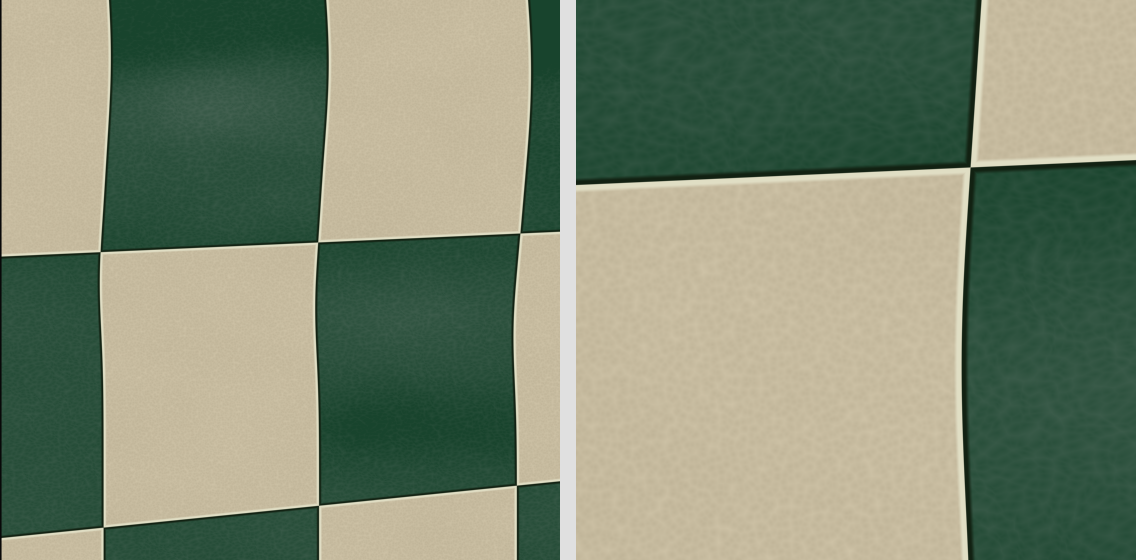
Left, the full canvas; right, a detail of the centre.
Give the GLSL for this pattern, as a WebGL 2 fragment shader.

```glsl
#version 300 es
precision highp float;

#define BEIGE vec3(0.78, 0.735, 0.625)
#define DEEP_GREEN vec3(0.095, 0.265, 0.175)
#define WORN_GREEN vec3(0.285, 0.395, 0.335)
#define PIPING vec3(0.88, 0.87, 0.77)
#define SEAM vec3(0.07, 0.13, 0.07)
#define PIPING_WIDTH 0.0046
#define SEAM_WIDTH 0.0042
#define BORDER_WIDTH 0.0028
#define GRAIN_CELLS vec2(125.0, 185.0)
#define GRAIN_DEPTH 0.30

uniform vec2 u_resolution;
out vec4 fragColor;

float bell(float v, float center, float width) {
    float t = (v - center) / width;
    return exp(-t * t);
}

vec2 hash2(vec2 p) {
    vec3 q = fract(p.xyx * vec3(0.1031, 0.1030, 0.0973));
    q += dot(q, q.yzx + 33.33);
    return fract((q.xx + q.yz) * q.zy);
}

// Distance to the nearest scattered cell point
float cellular(vec2 p) {
    vec2 cell = floor(p);
    float nearest = 4.0;
    for (int j = -1; j <= 1; j++) {
        for (int i = -1; i <= 1; i++) {
            vec2 neighbor = cell + vec2(i, j);
            vec2 offset = neighbor + hash2(neighbor + 64.0) - p;
            nearest = min(nearest, dot(offset, offset));
        }
    }
    return sqrt(nearest);
}

// Layered sines, each octave turned and bent by the last
float mottle(vec2 p) {
    float sum = 0.0;
    float amplitude = 0.5;
    for (int i = 0; i < 5; i++) {
        sum += amplitude * sin(p.x + 1.3 * sin(p.y)) * sin(p.y + 0.7);
        p = mat2(1.5, 1.1, -1.1, 1.5) * p + sum + 2.1;
        amplitude *= 0.62;
    }
    return sum;
}

// Sideways bend of the upright seams
float seamBend(vec2 p) {
    float x2 = p.x * p.x;
    float bulge = (0.0124 + 0.0143 * x2)
                * bell(p.y, 0.898 - 0.029 * x2, 0.189 + 0.091 * x2 * p.x);
    float dip = 0.007 * bell(p.y, 0.518 - 0.117 * p.x, 0.125);
    return bulge - dip;
}

// Signed distance to the check edges, positive in green
float checkDistance(vec2 p) {
    float x = p.x - seamBend(p) - 0.185;
    float column = x * (2.479 + 0.313 * x);
    float columnWidth = 1.0 / (2.479 + 0.626 * x);

    float lowerSeam = 0.039 + 0.1016 * p.x;
    float upperSeam = 0.5417 + 0.0445 * p.x;
    float rowHeight = upperSeam - lowerSeam;
    float row = (p.y - lowerSeam) / rowHeight;

    vec2 tile = vec2(column, row);
    vec2 toEdge = (0.5 - abs(fract(tile) - 0.5)) * vec2(columnWidth, rowHeight);
    float parity = mod(floor(column) + floor(row), 2.0);
    return min(toEdge.x, toEdge.y) * (2.0 * parity - 1.0);
}

// Sheen of the folded green cloth, from deep 0 to worn 1
float clothSheen(vec2 p) {
    float sheen = 0.42;
    sheen -= 0.38 * smoothstep(0.84, 0.93, p.y + 0.02 * sin(9.0 * p.x));
    sheen += 0.36 * bell(p.y, 0.805, 0.065) * bell(p.x, 0.37, 0.17);
    sheen += 0.24 * bell(p.y, 0.43, 0.06) * bell(p.x, 0.74, 0.14);
    sheen -= 0.34 * bell(p.y, 0.235, 0.075) * smoothstep(0.45, 0.65, p.x);
    sheen -= 0.16 * bell(p.y, 0.56, 0.05);
    sheen -= 0.22 * smoothstep(0.90, 0.96, p.x) * smoothstep(0.5, 0.7, p.y);
    return sheen;
}

void main() {
    vec2 p = gl_FragCoord.xy / u_resolution;
    float aa = 0.8 / min(u_resolution.x, u_resolution.y);
    float edge = checkDistance(p);

    // Surface grain and broad wear
    float grain = cellular(p * GRAIN_CELLS + mottle(p * 40.0)) - 0.5;
    float wear = mottle(p * vec2(13.0, 17.0));
    float weave = cellular(p * 230.0) - 0.5;

    float sheen = clothSheen(p) + GRAIN_DEPTH * grain + 0.07 * wear;
    vec3 green = mix(DEEP_GREEN, WORN_GREEN, clamp(sheen, 0.0, 1.0));
    vec3 beige = BEIGE + 0.035 * weave + 0.02 * grain + 0.008 * wear;

    // Dark seam on the green side, pale piping on the beige side
    green = mix(SEAM, green, smoothstep(0.4 * SEAM_WIDTH, SEAM_WIDTH + aa, edge));
    beige = mix(PIPING, beige, smoothstep(0.5 * PIPING_WIDTH, PIPING_WIDTH + aa, -edge));
    vec3 color = mix(beige, green, smoothstep(-aa, aa, edge));

    // Dark border at the left
    color = mix(vec3(0.03), color, smoothstep(-aa, aa, p.x - BORDER_WIDTH));
    fragColor = vec4(color, 1.0);
}
```
